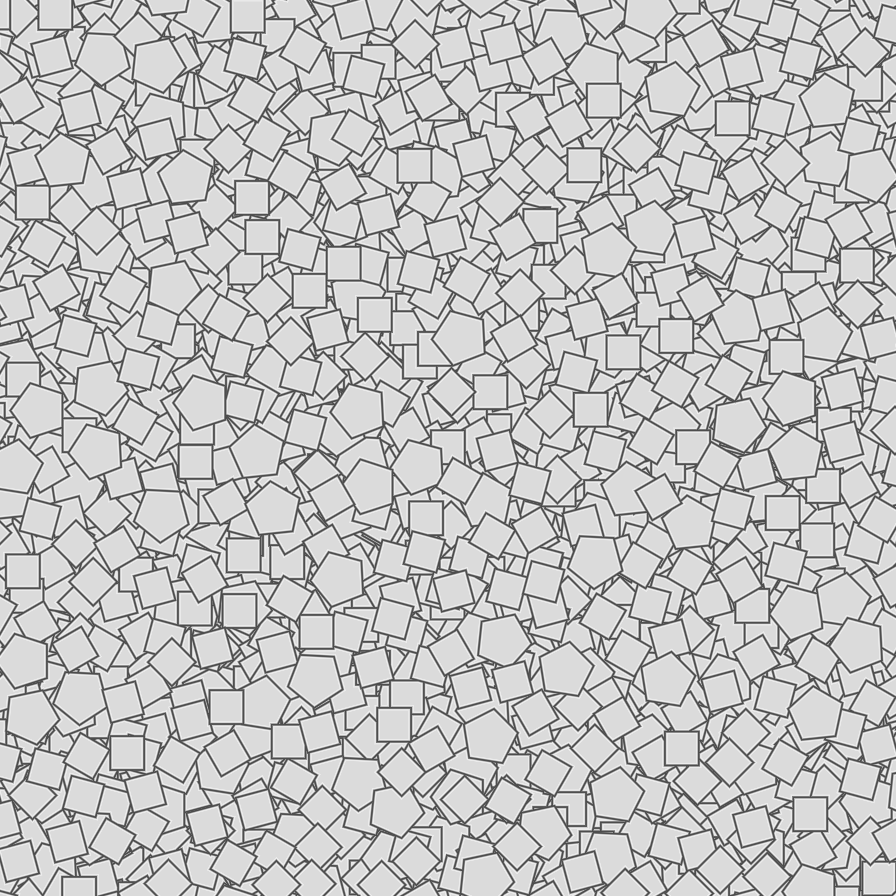
Reproduce this pattern procedurally as a three.js fragment shader.

```glsl
// Heap of outlined pale squares and pentagons, turned in steps of 15 degrees.
varying vec2 vUv;

#define SIDE 0.0378        // edge length of every tile
#define SPACING 1.43       // grid cell, in tile sides
#define JITTER 0.68        // spread of tile centres within a cell
#define PENTAGONS 0.18     // share of five-sided tiles
#define LAYERS 4           // stacked sheets of tiles
#define LINE 0.00195       // outer half width of the soft line
#define INK 0.56           // darkness at the line centre
#define GLOW 0.065         // faint light rim beside the lines
#define PAPER 0.86

const float TAU = 6.2831853;
const float TURN = TAU / 24.0;

vec3 hash3(vec3 p) {
  vec3 q = fract(p * vec3(0.1031, 0.1030, 0.0973));
  q += dot(q, q.yxz + 33.33);
  return fract((q.xxy + q.yxx) * q.zyx);
}

mat2 rotation(float a) {
  float c = cos(a), s = sin(a);
  return mat2(c, s, -s, c);
}

// Signed distance to a regular polygon with unit sides.
float polygon(vec2 p, float sides, float angle) {
  float sector = TAU / sides;
  float a = mod(atan(p.y, p.x) - angle + 0.5 * sector, sector) - 0.5 * sector;
  return length(p) * cos(a) - 0.5 / tan(0.5 * sector);
}

// Distance and stacking height of the tile belonging to one grid cell.
vec2 tile(vec2 p, vec2 cell, float layer, float tilt) {
  vec3 place = hash3(vec3(cell + 71.0, layer * 17.0 + 5.0));
  vec3 kind = hash3(vec3(cell.yx + 139.0, layer * 23.0 + 11.0));
  vec2 centre = (cell + 0.5 + JITTER * (place.xy - 0.5)) * SPACING;
  float sides = 4.0 + step(1.0 - PENTAGONS, kind.x);
  float angle = floor(kind.y * 6.0) * TURN - tilt;
  return vec2(polygon(p - centre, sides, angle), place.z - layer);
}

void main() {
  float top = -100.0;   // height of the uppermost tile covering this point
  float edge = 100.0;   // distance to the nearest visible outline

  // First find the covering tile, then the outlines that lie above it.
  for (int stage = 0; stage < 2; stage++) {
    for (int k = 0; k < LAYERS; k++) {
      float layer = float(k);
      float tilt = TURN * (1.0 + 2.0 * layer);
      vec2 p = rotation(-tilt) * (vUv / SIDE) + layer * vec2(3.7, 5.3);
      vec2 home = floor(p / SPACING);
      for (int y = -1; y <= 1; y++) {
        for (int x = -1; x <= 1; x++) {
          vec2 t = tile(p, home + vec2(float(x), float(y)), layer, tilt);
          if (stage == 0) {
            if (t.x < 0.0) top = max(top, t.y);
          } else if (t.y > top - 0.00001) {
            edge = min(edge, abs(t.x));
          }
        }
      }
    }
  }

  // Soft dark line with a thin bright rim on flat paper.
  float d = edge * SIDE / LINE;
  float ink = INK * (1.0 - smoothstep(0.12, 1.0, d));
  float rim = GLOW * smoothstep(0.8, 1.1, d) * (1.0 - smoothstep(1.4, 1.75, d));
  gl_FragColor = vec4(vec3(PAPER - ink + rim), 1.0);
}
```
